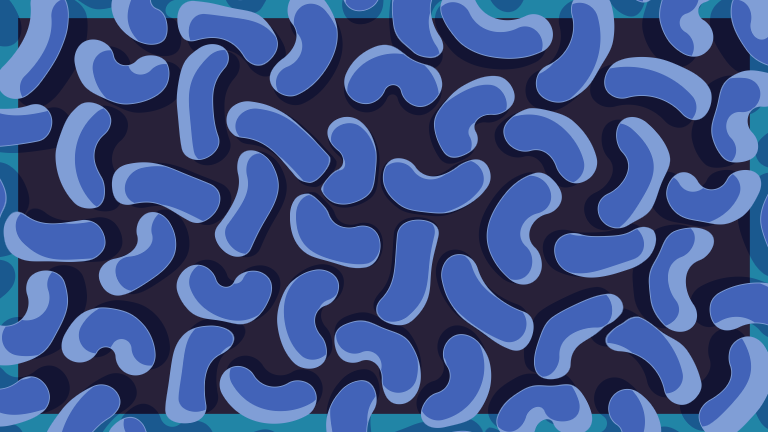
A Shadertoy shader for this pattern:

```glsl
#define CELL 0.2            // lattice spacing, in canvas heights
#define TILT 0.35           // rotation of the lattice
#define RADIUS 0.046        // half thickness of a bean
#define HALF_LENGTH 0.088   // half length of the spine
#define TURN 0.9            // spread of bean directions
#define JITTER 0.2          // offset of beans inside their cells
#define GAP 0.007           // half of the least space between beans
#define FACE_SHIFT 0.06     // parallax of the top face
#define SHADOW_SHIFT 0.055  // parallax of the shadow
#define SHADOW_GROW 0.006   // extra shadow width
#define RIM 0.002           // least width of the light rim
#define FRAME 0.042         // border width

const vec3 FLOOR_COLOR = vec3(0.155, 0.13, 0.225);
const vec3 FLOOR_SHADE = vec3(0.075, 0.08, 0.2);
const vec3 FRAME_COLOR = vec3(0.13, 0.52, 0.65);
const vec3 FRAME_SHADE = vec3(0.1, 0.35, 0.56);
const vec3 RIM_COLOR = vec3(0.5, 0.62, 0.84);
const vec3 FACE_COLOR = vec3(0.26, 0.39, 0.72);

vec4 hash4(vec2 cell) {
    vec4 h = fract(cell.xyxy * vec4(0.1031, 0.1030, 0.0973, 0.1099));
    h += dot(h, h.wzxy + 33.33);
    return fract((h.xxyz + h.yzzw) * h.zywx);
}

mat2 rotate(float a) {
    float c = cos(a), s = sin(a);
    return mat2(c, s, -s, c);
}

float smoothMax(float a, float b, float k) {
    float h = max(k - abs(a - b), 0.0) / k;
    return max(a, b) + h * h * k * 0.25;
}

// Distance to the bent, slightly wavy capsule of one lattice cell
float beanDistance(vec2 p, vec2 cell) {
    vec4 h = hash4(cell + 57.0);
    vec4 g = hash4(cell + 113.0);
    p -= (cell + 0.5 + (h.xy - 0.5) * JITTER) * CELL;
    float quarter = mod(cell.x + cell.y, 2.0) * 1.5708;
    p = rotate(quarter + (h.z - 0.5) * TURN) * p;
    if (h.w < 0.5) p.y = -p.y;

    p.y += 0.012 * (g.x - 0.5) * sin(p.x * 26.0) * 2.0;
    float aperture = mix(0.3, 1.3, g.y);
    float bend = HALF_LENGTH * mix(0.88, 1.18, g.z) / aperture;
    p.y += bend * (1.0 + cos(aperture)) * 0.5;
    p.x = abs(p.x);
    vec2 tip = vec2(sin(aperture), cos(aperture));
    bool beyondTip = tip.y * p.x > tip.x * p.y;
    float spine = beyondTip ? length(p - tip * bend) : abs(length(p) - bend);
    return spine - RADIUS * mix(0.93, 1.07, g.w);
}

// Nearest bean: x = distance kept clear of neighbours, yz = its cell
vec3 nearestBean(vec2 p) {
    vec2 home = floor(p / CELL);
    vec2 owner = home;
    float first = 9.0, second = 9.0;
    for (int y = -1; y <= 1; y++)
    for (int x = -1; x <= 1; x++) {
        vec2 cell = home + vec2(x, y);
        float d = beanDistance(p, cell);
        if (d < first) {
            second = first;
            first = d;
            owner = cell;
        } else {
            second = min(second, d);
        }
    }
    float divide = (first - second) * 0.5 + GAP;
    return vec3(smoothMax(first, divide, 0.016), owner);
}

float coverage(float d) {
    return clamp(0.5 - d * iResolution.y, 0.0, 1.0);
}

void mainImage(out vec4 fragColor, in vec2 fragCoord) {
    vec2 p = (fragCoord - 0.5 * iResolution.xy) / iResolution.y;
    vec2 halfSize = 0.5 * iResolution.xy / iResolution.y;
    vec2 q = rotate(TILT) * p;

    // Beans, with faces and shadows drawn in towards the centre
    vec3 bean = nearestBean(q);
    float face = beanDistance(q * (1.0 + FACE_SHIFT), bean.yz);
    face = max(face, bean.x) + RIM;
    float shadow = nearestBean(q * (1.0 + SHADOW_SHIFT)).x - SHADOW_GROW;

    // Floor and frame
    vec2 inset = abs(p) - halfSize + FRAME;
    float inside = coverage(max(inset.x, inset.y));
    vec3 lit = mix(FRAME_COLOR, FLOOR_COLOR, inside);
    vec3 shaded = mix(FRAME_SHADE, FLOOR_SHADE, inside);

    // Layers from back to front
    vec3 color = mix(lit, shaded, coverage(shadow));
    color = mix(color, RIM_COLOR, coverage(bean.x));
    color = mix(color, FACE_COLOR, coverage(face));
    fragColor = vec4(color, 1.0);
}
```
